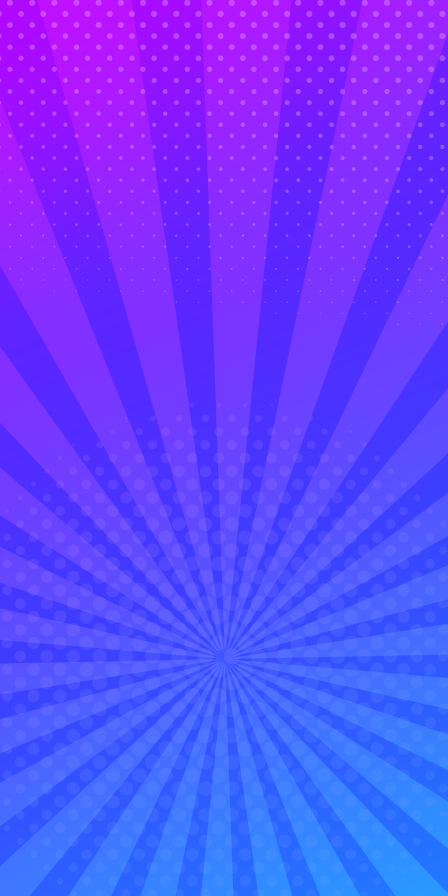
Give the GLSL for this background, as a WebGL 2 fragment shader.

```glsl
#version 300 es
precision highp float;

// Sunburst over a tilted magenta-to-blue gradient, with two halftone layers:
// small dots shrinking down from the top and a disc of large dots behind the hub.
// Rays come from a repeated angle, dots from a diagonal grid sized per cell.

uniform vec2 u_resolution;
out vec4 fragColor;

#define RAY_COUNT 26.0
#define RAY_DUTY 0.565
#define RAY_PHASE 0.0326            // radians, clockwise from straight up
#define HUB vec2(0.502, 0.529)
#define TILT 0.22
#define HALO_CENTER vec2(0.5, 0.49)
#define HALO_RADIUS 0.62
#define HALO_SPACING 0.059
#define HALO_DOT 0.0177
#define TOP_SPACING 0.0495
#define TOP_DOT 0.0068

const float TAU = 6.2831853;

// Four-stop colour ramp
vec3 ramp(float t, vec3 a, vec3 b, vec3 c, vec3 d) {
    vec3 col = mix(a, b, smoothstep(-0.12, 0.34, t));
    col = mix(col, c, clamp((t - 0.33) / 0.31, 0.0, 1.0));
    return mix(col, d, clamp((t - 0.64) / 0.46, 0.0, 1.0));
}

// Coverage of the light rays, smoothed by the pixel size along the arc
float rays(vec2 p, float pixel) {
    vec2 d = p - HUB;
    float turn = (atan(d.x, d.y) - RAY_PHASE) / TAU * RAY_COUNT;
    float offset = abs(fract(turn + 0.5) - 0.5);
    float blur = pixel * RAY_COUNT / (TAU * max(length(d), 1e-4));
    float edge = clamp((0.5 * RAY_DUTY - offset) / blur + 0.5, 0.0, 1.0);
    return mix(edge, RAY_DUTY, smoothstep(0.3, 1.0, blur));
}

// Nearest dot centre of a staggered grid
vec2 dotCenter(vec2 p, vec2 origin, float spacing) {
    vec2 q = (p - origin) / spacing;
    vec2 id = round(vec2(q.x + q.y, q.x - q.y));
    return origin + 0.5 * spacing * vec2(id.x + id.y, id.x - id.y);
}

float disc(vec2 p, vec2 center, float radius, float pixel) {
    return clamp((radius - length(p - center)) / pixel + 0.5, 0.0, 1.0);
}

void main() {
    // The canvas spans 1 by 2 units
    float pixel = 2.0 / u_resolution.y;
    vec2 p = (gl_FragCoord.xy - 0.5 * u_resolution) * pixel + vec2(0.5, 1.0);

    // Tilted gradients for the dark and light rays
    float t = 1.0 - 0.5 * p.y + TILT * (p.x - 0.5);
    vec3 dark = ramp(t, vec3(0.69, 0.03, 1.0), vec3(0.35, 0.15, 1.0),
                        vec3(0.24, 0.24, 1.0), vec3(0.13, 0.47, 1.0));
    vec3 light = ramp(t, vec3(0.75, 0.06, 1.0), vec3(0.50, 0.19, 1.0),
                         vec3(0.34, 0.32, 1.0), vec3(0.16, 0.60, 1.0));
    vec3 col = mix(dark, light, rays(p, pixel));

    // Large dots, shrinking and fading toward the rim of the halo
    vec2 c = dotCenter(p, vec2(0.488, 1.0956), HALO_SPACING);
    float rim = length(c - HALO_CENTER) / HALO_RADIUS;
    float inside = max(1.0 - rim * rim, 0.0);
    float halo = disc(p, c, HALO_DOT * pow(inside, 0.4), pixel) * step(rim, 1.0);
    vec3 haloTint = mix(vec3(0.75, 0.55, 1.0), vec3(0.45, 0.65, 1.0),
                        smoothstep(0.45, 0.95, t));
    col = mix(col, haloTint, 0.15 * halo);

    // Small dots, growing toward the top edge
    c = dotCenter(p, vec2(0.047, 1.375), TOP_SPACING);
    float rise = (c.y - 1.36 + 0.1 * c.x) / 0.64;
    float size = TOP_DOT * mix(0.18, 1.0, clamp(rise, 0.0, 1.0));
    float spots = disc(p, c, size, pixel) * step(0.0, rise);
    col = mix(col, vec3(0.95, 0.75, 1.0), 0.32 * spots);

    fragColor = vec4(col, 1.0);
}
```
